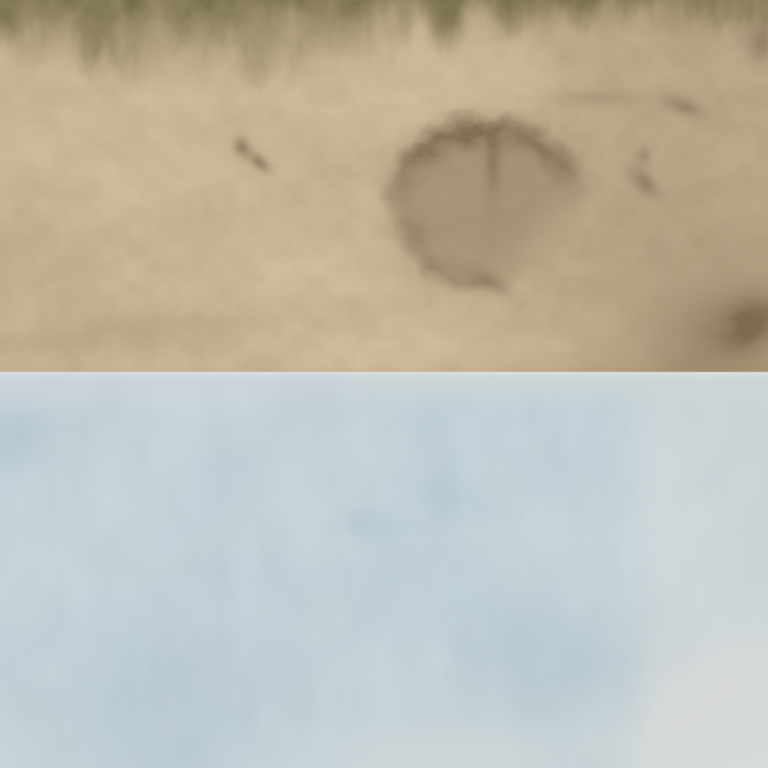
Write a Shadertoy shader that draws this texture.

```glsl
// Draws weathered sandy ground with a dark patch above a pale, cloudy blue panel.
#define EDGE_Y 0.5157
#define PATCH_CENTER vec2(0.638, 0.733)
#define PATCH_SIZE vec2(0.140, 0.118)
#define SAND_LIGHT vec3(0.795, 0.720, 0.600)
#define SAND_DARK vec3(0.690, 0.612, 0.500)
#define SOIL vec3(0.460, 0.385, 0.285)
#define MOSS vec3(0.475, 0.440, 0.310)
#define PANEL_BLUE vec3(0.765, 0.822, 0.846)
#define PANEL_PALE vec3(0.840, 0.853, 0.850)
#define GRAIN 0.035

float hash(vec2 cell) {
    vec3 h = fract(vec3(cell.xyx) * 0.1031);
    h += dot(h, h.yzx + 33.33);
    return fract((h.x + h.y) * h.z);
}

float noise(vec2 p) {
    vec2 i = floor(p), f = fract(p);
    f = f * f * (3.0 - 2.0 * f);
    return mix(mix(hash(i), hash(i + vec2(1, 0)), f.x),
               mix(hash(i + vec2(0, 1)), hash(i + 1.0), f.x), f.y);
}

float fbm(vec2 p) {
    float sum = 0.0, weight = 0.5;
    for (int i = 0; i < 4; i++) {
        sum += weight * noise(p);
        p = p * 2.03 + 17.3;
        weight *= 0.5;
    }
    return sum / 0.9375;
}

// Soft elliptical spot, turned by an angle
float spot(vec2 p, vec2 center, vec2 size, float angle) {
    float c = cos(angle), s = sin(angle);
    vec2 q = mat2(c, -s, s, c) * (p - center) / size;
    return exp(-dot(q, q));
}

vec3 ground(vec2 p) {
    float broad = fbm(p * vec2(5.0, 9.0) + 3.0);
    float fine = fbm(p * vec2(34.0, 40.0));

    // Sand, greyer to the right
    float shade = smoothstep(0.38, 0.95, p.x) * 0.75 + (broad - 0.5) * 0.7 + 0.12;
    shade -= 0.5 * spot(p, vec2(0.60, 0.89), vec2(0.11, 0.06), 0.3);
    shade -= 0.3 * spot(p, vec2(0.58, 0.54), vec2(0.16, 0.03), 0.0);
    shade += 0.3 * spot(p, vec2(0.16, 0.57), vec2(0.20, 0.02), 0.1);
    vec3 col = mix(SAND_LIGHT, SAND_DARK, clamp(shade, 0.0, 1.15));
    col += (fine - 0.5) * GRAIN * 1.6;

    // Mossy fringe with ragged hanging ends
    float reach = 0.065 + 0.035 * spot(p, vec2(0.28, p.y), vec2(0.17, 1.0), 0.0);
    reach *= 1.0 - 0.55 * smoothstep(0.45, 0.75, p.x);
    float ragged = (fbm(vec2(p.x * 24.0, p.y * 9.0)) - 0.5) * 0.09;
    float moss = smoothstep(1.0 - reach - 0.025, 1.015, p.y + ragged);
    col = mix(col, MOSS, moss * (0.6 + 0.6 * fine));

    // Open, broken patch: soft fill and a darker rim
    vec2 q = (p - PATCH_CENTER) / PATCH_SIZE;
    float radius = length(q) + (fbm(p * 28.0 + 9.0) - 0.5) * 0.28;
    float arc = smoothstep(-0.9, -0.25, dot(q, vec2(-0.8, 0.6)));
    float fill = (1.0 - smoothstep(0.84, 1.08, radius)) * arc;
    float rim = exp(-pow((radius - 0.84) / 0.17, 2.0)) * arc;
    float crown = smoothstep(0.1, 0.75, q.y);
    float stain = fill * (0.20 + 0.22 * fine) + rim * (0.15 + 0.30 * crown) * (0.4 + fine);
    stain += 0.32 * spot(p, vec2(0.642, 0.79), vec2(0.010, 0.045), 0.0);
    stain += 0.25 * spot(p, vec2(0.64, 0.632), vec2(0.035, 0.011), -0.5);

    // Small marks and the dark right-hand corners
    float marks = 0.62 * spot(p, vec2(0.315, 0.809), vec2(0.010, 0.013), 0.4);
    marks += 0.60 * spot(p, vec2(0.336, 0.790), vec2(0.017, 0.008), -0.7);
    marks += 0.58 * spot(p, vec2(0.838, 0.763), vec2(0.021, 0.011), -0.8);
    marks += 0.30 * spot(p, vec2(0.838, 0.797), vec2(0.010, 0.012), 0.0);
    marks += 0.45 * spot(p, vec2(0.890, 0.862), vec2(0.026, 0.010), -0.35);
    marks += 0.22 * spot(p, vec2(0.780, 0.872), vec2(0.050, 0.010), 0.0);
    marks += 0.45 * spot(p, vec2(0.990, 0.945), vec2(0.018, 0.026), 0.0);
    marks += 0.65 * spot(p, vec2(0.980, 0.580), vec2(0.040, 0.028), 0.4);
    marks += 0.35 * spot(p, vec2(0.935, 0.560), vec2(0.120, 0.075), 0.5);
    stain += marks * (0.45 + fine);
    return mix(col, SOIL, clamp(stain, 0.0, 0.85));
}

vec3 panel(vec2 p) {
    float cloud = fbm(p * vec2(7.0, 8.0) + 21.0);
    float streak = fbm(p * vec2(28.0, 14.0) + 5.0);
    vec3 col = PANEL_BLUE + (cloud - 0.5) * vec3(0.065, 0.045, 0.035);
    col += (streak - 0.5) * GRAIN;

    // Pale right side and bottom haze
    float pale = 0.45 * smoothstep(0.80, 0.87, p.x);
    pale += 0.85 * spot(p, vec2(0.96, 0.05), vec2(0.17, 0.12), 0.3);
    pale += 0.55 * spot(p, vec2(0.58, 0.01), vec2(0.20, 0.07), 0.0);
    pale += 0.35 * spot(p, vec2(0.02, 0.01), vec2(0.08, 0.08), 0.0);
    col = mix(col, PANEL_PALE, min(pale, 1.0));

    // Cool shadows and faint grey smudges
    float shadow = 0.040 * spot(p, vec2(0.23, 0.10), vec2(0.17, 0.09), 0.2);
    shadow += 0.025 * spot(p, vec2(0.70, 0.14), vec2(0.16, 0.07), 0.0);
    shadow += 0.035 * spot(p, vec2(0.01, 0.44), vec2(0.05, 0.05), 0.0);
    shadow += 0.030 * spot(p, vec2(0.47, 0.32), vec2(0.04, 0.02), 0.0);
    shadow += 0.025 * spot(p, vec2(0.59, 0.35), vec2(0.03, 0.03), 0.0);
    col -= shadow * vec3(1.2, 1.0, 0.7);

    // Lilac to grey strip below the edge
    float strip = smoothstep(EDGE_Y - 0.055, EDGE_Y - 0.012, p.y);
    vec3 tint = mix(vec3(0.805, 0.820, 0.855), vec3(0.805, 0.835, 0.835), smoothstep(0.3, 0.55, p.x));
    return mix(col, tint, strip * 0.75);
}

void mainImage(out vec4 fragColor, in vec2 fragCoord) {
    vec2 p = fragCoord / iResolution.xy;
    float pixel = 1.0 / iResolution.y;
    float height = p.y - EDGE_Y;

    // Warm lip above the seam, bright line below it
    vec3 sand = ground(p) + vec3(0.01, -0.025, -0.06) * exp(-max(height, 0.0) / 0.004);
    vec3 blue = panel(p) + vec3(0.06, 0.07, 0.07) * exp(min(height, 0.0) / 0.004);
    fragColor = vec4(mix(blue, sand, smoothstep(-pixel, pixel, height)), 1.0);
}
```
